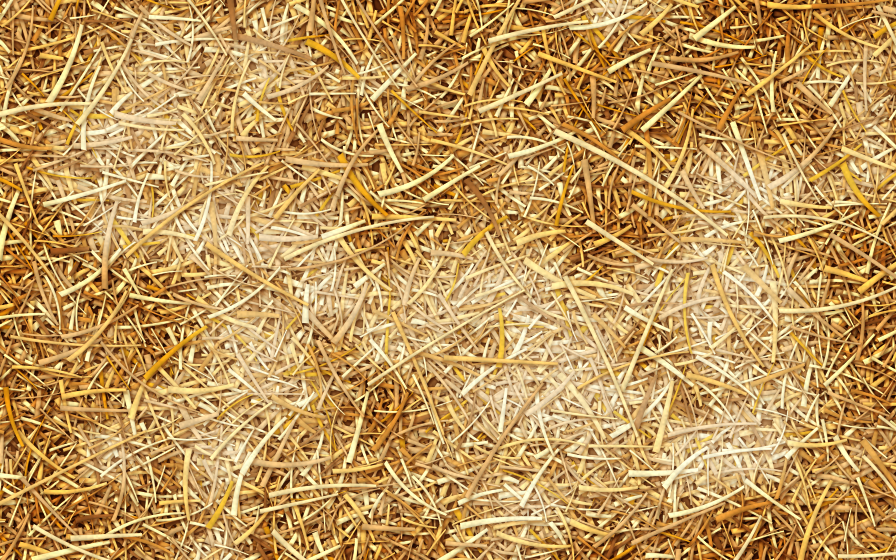
This texture is drawn by a Shadertoy shader. Its source:

```glsl
#define LAYERS 20
#define SHORT_CELL 0.034
#define LONG_CELL 0.092
#define THIN 0.0020
#define THICK 0.0045
#define BEND 0.42
#define SHADOW_REACH 0.006
#define SHADOW_TINT vec3(0.80, 0.70, 0.58)
#define PATCH_SCALE 4.5
#define DULL_GAMMA 1.65
#define BRIGHT_GAMMA 0.50
#define GRAIN 0.10

const float PI = 3.14159;
const vec2 LIGHT = vec2(-0.5, 0.85);
const vec3 SUNLIGHT = vec3(1.04, 1.08, 1.14);

const vec3 DARK  = vec3(0.48, 0.27, 0.11);
const vec3 BROWN = vec3(0.66, 0.43, 0.21);
const vec3 GOLD  = vec3(0.83, 0.58, 0.25);
const vec3 AMBER = vec3(0.88, 0.63, 0.12);
const vec3 TAN   = vec3(0.86, 0.68, 0.43);
const vec3 YELLOW = vec3(0.95, 0.77, 0.42);
const vec3 CREAM = vec3(0.97, 0.88, 0.63);

float hash(vec2 p) {
    return fract(sin(dot(p, vec2(127.1, 311.7))) * 43758.5453);
}

vec4 hash4(vec2 p) {
    vec4 q = p.x * vec4(127.1, 269.5, 113.5, 71.9) + p.y * vec4(311.7, 183.3, 271.9, 347.3);
    return fract(sin(q) * 43758.5453);
}

float noise(vec2 p) {
    vec2 i = floor(p), f = fract(p);
    f = f * f * (3.0 - 2.0 * f);
    return mix(mix(hash(i), hash(i + vec2(1, 0)), f.x),
               mix(hash(i + vec2(0, 1)), hash(i + vec2(1, 1)), f.x), f.y);
}

// Straw colour from a random pick, dull to pale
vec3 strawColor(float pick) {
    if (pick < 0.08) return BROWN;
    if (pick < 0.19) return GOLD;
    if (pick < 0.23) return AMBER;
    if (pick < 0.50) return TAN;
    if (pick < 0.72) return YELLOW;
    return CREAM;
}

// One layer: each grid cell drops one bent, tapered straw with a soft shadow
void layStraws(inout vec3 color, vec2 p, float cell, float width,
               float seed, float density, float paleness, float spread) {
    float aa = 0.7 / iResolution.y;
    vec2 home = floor(p / cell);
    for (int y = -1; y <= 1; y++)
    for (int x = -1; x <= 1; x++) {
        vec2 id = home + vec2(x, y);
        vec4 place = hash4(id + seed * 7.3);
        vec4 look = hash4(id + seed * 7.3 + 51.7);
        if (look.w > density) continue;

        // Coordinates along and across the straw
        vec2 d = p - (id + place.xy) * cell;
        float angle = (place.z - 0.5) * PI * spread;
        vec2 axis = vec2(cos(angle), sin(angle));
        vec2 normal = vec2(-axis.y, axis.x);
        float along = dot(d, axis);
        float across = dot(d, normal) + (look.x - 0.5) * BEND * along * along / cell;
        float halfLength = cell * mix(0.4, 0.95, place.w);
        float taper = 1.0 - 0.3 * clamp(along / halfLength, -1.0, 1.0);
        float halfWidth = width * mix(0.6, 1.2, look.y) * taper;

        // Shadow falls away from the light
        float shifted = across + 0.0025 * dot(LIGHT, normal);
        float shadowDist = max(abs(shifted) - halfWidth, abs(along) - halfLength);
        float shadow = 1.0 - smoothstep(-0.001, SHADOW_REACH, shadowDist);
        color *= mix(vec3(1.0), SHADOW_TINT, shadow);

        // Rounded body with a lit side and lengthwise variation
        float dist = max(abs(across) - halfWidth, abs(along) - halfLength);
        float cover = 1.0 - smoothstep(-aa, aa, dist);
        float side = clamp(across / halfWidth, -1.0, 1.0);
        float shade = 1.03 + 0.13 * side * dot(normal, LIGHT) - 0.12 * side * side;
        shade += 0.06 * sin(along * 90.0 + look.x * 40.0);
        vec3 straw = strawColor(look.z + paleness) * shade;
        color = mix(color, straw, cover);
    }
}

void mainImage(out vec4 fragColor, in vec2 fragCoord) {
    vec2 p = fragCoord / iResolution.y;
    vec3 color = DARK;

    // Dense bed of short straws, paler towards the top
    for (int i = 0; i < LAYERS; i++) {
        float seed = float(i) + 1.0;
        float height = seed / float(LAYERS);
        float cell = mix(SHORT_CELL, LONG_CELL, hash(vec2(seed, 3.0)));
        float width = mix(THIN, THICK, hash(vec2(seed, 8.0)));
        vec2 shift = seed * vec2(0.37, 0.71);
        layStraws(color, p + shift, cell, width, seed, 1.0, 0.1 * height - 0.06, 1.0);
    }
    color = clamp(color * SUNLIGHT, 0.0, 1.0);

    // Broad dull hollows and bright mounds
    float patches = 0.6 * noise(p * PATCH_SCALE) + 0.4 * noise(p * PATCH_SCALE * 2.3 + 9.0);
    float mound = smoothstep(0.15, 0.8, patches);
    color = pow(color, vec3(mix(DULL_GAMMA, BRIGHT_GAMMA, mound)));

    // A few long pale stalks on top
    layStraws(color, p + 3.1, 0.13, 0.0034, 31.0, 0.4, 0.2, 0.8);
    layStraws(color, p + 5.7, 0.24, 0.0036, 37.0, 0.35, 0.3, 0.75);

    // Fine fibre grain
    color *= 1.0 + GRAIN * (noise(p * 260.0) - 0.5);
    fragColor = vec4(clamp(color, 0.0, 1.0), 1.0);
}
```
